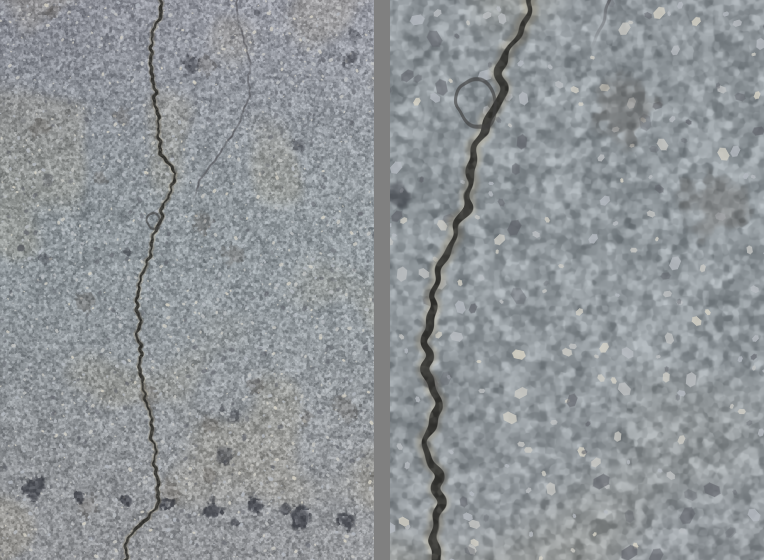
Left, the full canvas; right, a detail of the centre.
This texture is drawn by a WebGL 1 fragment shader. Its source:

```glsl
precision highp float;
// Weathered grey asphalt with a jagged long crack, a faint branch and dark stains.
uniform vec2 u_resolution;

vec3 hash3(vec2 p) {
  vec3 q = fract(p.xyx * vec3(0.1031, 0.1030, 0.0973));
  q += dot(q, q.yxz + 33.33);
  return fract((q.xxy + q.yzz) * q.zyx);
}

// Cellular noise with softly blended cells, 0 to 1
float grain(vec2 p, float sharpness) {
  vec2 cell = floor(p);
  float sum = 0.0, total = 0.0;
  for (int j = -1; j <= 1; j++) {
    for (int i = -1; i <= 1; i++) {
      vec2 c = cell + vec2(float(i), float(j));
      vec3 h = hash3(c);
      vec2 d = c + 0.15 + 0.7 * h.xy - p;
      float weight = exp(-sharpness * dot(d, d));
      sum += weight * h.z;
      total += weight;
    }
  }
  return sum / total;
}

// Sparse angular chips: x is coverage, y is a random tone
vec2 chips(vec2 p, float density, float pixel) {
  vec2 cell = floor(p);
  vec2 chip = vec2(0.0);
  for (int j = -1; j <= 1; j++) {
    for (int i = -1; i <= 1; i++) {
      vec2 c = cell + vec2(float(i), float(j));
      vec3 h = hash3(c + 71.0);
      vec3 k = hash3(c + 313.0);
      vec2 d = p - c - h.xy;
      float s = sin(k.x * 6.28), t = cos(k.x * 6.28);
      d = abs(vec2(t * d.x - s * d.y, s * d.x + t * d.y));
      float size = mix(0.09, 0.3, k.y * k.y);
      float edge = max(d.x * 0.75 + d.y * 0.5, d.y * 1.2) - size;
      float cover = (1.0 - smoothstep(-pixel, pixel, edge)) * step(h.z, density);
      if (cover > chip.x) chip = vec2(cover, k.z);
    }
  }
  return chip;
}

float jitter(float y) {
  return 0.0028 * sin(y * 75.0 + 2.0 * sin(y * 31.0))
       + 0.0014 * sin(y * 197.0 + 1.5 * sin(y * 83.0)) + 0.0008 * sin(y * 431.0);
}

float crackX(float y) {
  return 0.224 + 0.056 * smoothstep(0.02, 0.11, y) - 0.033 * smoothstep(0.13, 0.42, y)
       + 0.065 * clamp((y - 0.49) / 0.2, 0.0, 1.0) - 0.024 * clamp((y - 0.69) / 0.035, 0.0, 1.0)
       - 0.016 * smoothstep(0.72, 0.88, y) + 0.018 * smoothstep(0.93, 1.0, y) + jitter(y);
}

float branchX(float y) {
  return 0.341 + 0.104 * smoothstep(0.62, 0.84, y) - 0.022 * smoothstep(0.88, 1.0, y)
       + 0.6 * jitter(y + 0.37);
}

// Ragged round spot
float spot(vec2 p, vec2 center, float radius, float ragged) {
  float d = length(p - center) / radius + (ragged - 0.5) * 1.1;
  return 1.0 - smoothstep(0.6, 1.15, d);
}

void main() {
  float pixel = 1.0 / u_resolution.y;
  vec2 p = gl_FragCoord.xy * pixel;
  float medium = grain(p * 190.0, 7.0);
  float fine = grain(p * 330.0 + 40.0, 6.0);
  float coarse = grain(p * 75.0 + 9.0, 5.0);
  float patches = grain(p * 11.0 + 3.0, 3.0);

  // Stone: dim violet upper left, cool middle, warmer foot
  float shade = 0.574 + 0.19 * (medium - 0.5) + 0.13 * (fine - 0.5)
              + 0.06 * (coarse - 0.5) + 0.025 * (patches - 0.5);
  shade += 0.04 * (p.x - 0.33) - 0.03 * smoothstep(0.45, 0.0, p.x) * smoothstep(0.55, 1.0, p.y);
  float middle = exp(-9.0 * (p.y - 0.55) * (p.y - 0.55));
  vec3 color = shade + mix(vec3(0.005, 0.012, 0.025), vec3(-0.008, 0.021, 0.04), middle);
  color.b += 0.02 * smoothstep(0.6, 1.0, p.y);
  color += vec3(0.012, 0.0, -0.025) * smoothstep(0.55, 0.8, patches);

  // Pale and dark chips
  vec2 pale = chips(p * 85.0, 0.3, pixel * 60.0);
  vec3 paleColor = mix(vec3(0.71, 0.73, 0.76), vec3(0.87, 0.85, 0.79), pale.y * pale.y);
  color = mix(color, paleColor, pale.x * 0.8);
  vec2 dark = chips(p * 68.0 + 19.0, 0.17, pixel * 60.0);
  color = mix(color, vec3(0.37, 0.38, 0.41), dark.x * (0.3 + 0.4 * dark.y));

  // Scattered stains, then a row of spots near the foot
  float ragged = 0.6 * coarse + 0.4 * medium;
  float dirt = 0.0, rust = 0.0;
  for (int i = 0; i < 16; i++) {
    float n = float(i);
    vec3 h = hash3(vec2(n + 5.0, 27.0));
    vec3 k = hash3(vec2(n + 2.0, 91.0));
    dirt = max(dirt, spot(p, h.xy * vec2(0.67, 1.0), mix(0.005, 0.018, h.z), ragged) * (0.3 + 0.4 * k.z));
    rust = max(rust, spot(p, k.xy * vec2(0.67, 1.0), mix(0.012, 0.024, k.z), ragged) * 0.3);
    if (i < 8) {
      vec2 center = vec2(0.06 + 0.08 * n + 0.015 * (k.x - 0.5), 0.118 - 0.006 * n + 0.02 * (h.y - 0.5));
      dirt = max(dirt, spot(p, center, mix(0.01, 0.022, h.x), ragged) * 0.75);
    }
  }
  color = mix(color, vec3(0.38, 0.36, 0.34) + 0.2 * (medium - 0.5), rust);
  color = mix(color, vec3(0.25, 0.26, 0.29) + 0.15 * (medium - 0.5), dirt);

  // Cracks: slope-corrected distance, gritty rim, dark core
  float slope = (crackX(p.y + 0.002) - crackX(p.y - 0.002)) / 0.004;
  float d = abs(p.x - crackX(p.y)) / sqrt(1.0 + slope * slope);
  float loopD = abs(length((p - vec2(0.274, 0.605)) * vec2(1.0, 0.75)) - 0.011 - 0.004 * (coarse - 0.5));
  float rim = 1.0 - smoothstep(0.002, 0.007, d);
  color = mix(color, mix(vec3(0.4, 0.38, 0.34), vec3(0.72, 0.69, 0.6), medium), rim * 0.5);
  float width = 0.0009 + 0.0022 * coarse;
  float core = 1.0 - smoothstep(width - pixel * 0.6, width + pixel, d);
  color = mix(color, vec3(0.17, 0.17, 0.16), core * (0.7 + 0.3 * fine));
  color = mix(color, vec3(0.25), 0.65 * (1.0 - smoothstep(0.0005, 0.0005 + pixel * 1.3, loopD)));
  float bend = (branchX(p.y + 0.002) - branchX(p.y - 0.002)) / 0.004;
  float b = abs(p.x - branchX(p.y)) / sqrt(1.0 + bend * bend);
  float faint = (1.0 - smoothstep(0.0004, 0.0006 + pixel * 1.3, b)) * smoothstep(0.63, 0.67, p.y);
  color = mix(color, vec3(0.3, 0.3, 0.32), faint * (0.3 + 0.5 * coarse));

  gl_FragColor = vec4(clamp(color, 0.0, 1.0), 1.0);
}
```
